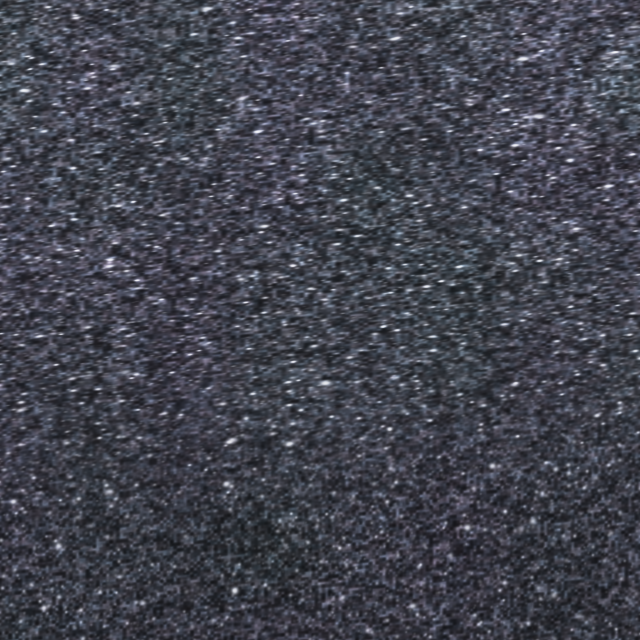
Reproduce this texture procedurally as a WebGL 2 fragment shader.

```glsl
#version 300 es
precision highp float;
// Dark glittering asphalt: fine slanted grain, thin glints above and round specks below.

uniform vec2 u_resolution;
out vec4 fragColor;

vec3 hash3(vec2 p) {
    vec3 q = fract(p.xyx * vec3(0.1031, 0.103, 0.0973));
    q += dot(q, q.yxz + 33.33);
    return fract((q.xxy + q.yzz) * q.zyx);
}

float valueNoise(vec2 p) {
    vec2 cell = floor(p), f = fract(p);
    f = f * f * (3.0 - 2.0 * f);
    float low = mix(hash3(cell).x, hash3(cell + vec2(1, 0)).x, f.x);
    float high = mix(hash3(cell + vec2(0, 1)).x, hash3(cell + 1.0).x, f.x);
    return mix(low, high, f.y);
}

// Height blend: 0 where specks are round, 1 where they stretch into streaks.
float streakiness(float y) {
    return smoothstep(0.15, 0.5, y);
}

// One jittered grid of soft specks; rarity sets how few of them are bright.
float glints(vec2 p, vec2 grid, float rarity, float size, float seed) {
    vec2 home = floor(p * grid);
    float light = 0.0;
    for (int j = -1; j <= 1; j++) {
        for (int i = -1; i <= 1; i++) {
            vec2 cell = home + vec2(i, j);
            vec3 rnd = hash3(cell + seed);
            vec2 centre = (cell + rnd.xy) / grid;
            vec2 radius = mix(vec2(0.0034, 0.0034), vec2(0.0058, 0.0020), streakiness(centre.y));
            radius *= size * mix(0.75, 1.2, fract(rnd.x * 17.0 + rnd.y * 5.0));
            vec2 d = (p - centre) / radius;
            light += pow(rnd.z, rarity) * exp(-dot(d, d));
        }
    }
    return light;
}

void main() {
    vec2 uv = gl_FragCoord.xy / u_resolution;
    vec2 p = vec2(uv.x, uv.y - 0.1 * uv.x + 0.05);
    float streak = streakiness(p.y);

    // Grain, longer sideways in the upper part
    float roundGrain = valueNoise(p * vec2(190.0, 215.0) + 31.0);
    float longGrain = valueNoise(p * vec2(140.0, 265.0) + 57.0);
    float coarse = valueNoise(p * vec2(72.0, 125.0) + 11.0);
    float grain = 0.6 * mix(roundGrain, longGrain, streak) + 0.4 * coarse - 0.5;

    // Broad patches and overall falloff toward the bottom
    float patches = 0.65 * valueNoise(uv * 5.0 + 3.0) + 0.35 * valueNoise(uv * 13.0 + 8.0);
    float tone = mix(0.198, 0.25, smoothstep(0.0, 1.0, uv.y)) * (0.9 + 0.2 * patches);
    tone *= exp(1.9 * grain);

    // Tint drifting between violet, blue and olive
    float drift = valueNoise(uv * 7.0 + 40.0) - 0.5;
    float fleck = valueNoise(p * vec2(85.0, 130.0) + 90.0) - 0.5;
    vec3 tint = vec3(0.96, 1.0, 1.17);
    tint += drift * vec3(0.09, -0.03, 0.08) + fleck * vec3(0.12, -0.03, -0.08);
    vec3 color = tone * tint;

    // Faint sparkle, bright glints and a few large flares
    float density = mix(0.65, 1.0, streak) * (0.7 + 0.6 * patches);
    float sparkle = 0.25 * density * glints(p, vec2(110.0, 150.0), 3.0, 0.8, 5.0);
    sparkle += 0.8 * density * glints(p, vec2(64.0, 100.0), 7.5, 0.9, 213.0);
    sparkle += 0.95 * glints(p, vec2(23.0, 25.0), 13.0, 1.35, 431.0);
    color += sparkle * vec3(0.99, 1.0, 1.04);

    // Soft shoulder keeps the brightest glints near white
    color = mix(color, 1.0 - 0.3 * exp(-(color - 0.7) / 0.3), step(0.7, color));
    fragColor = vec4(color, 1.0);
}
```
